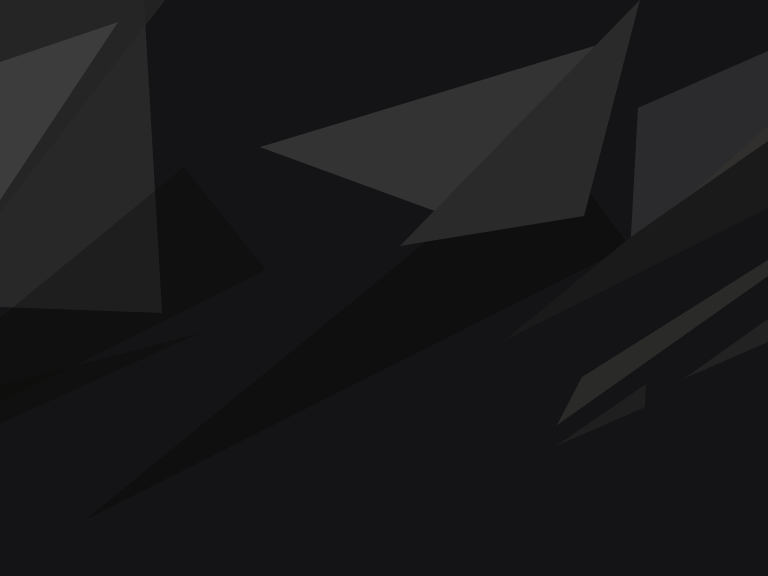
Reproduce this background procedurally as a Shadertoy shader.

```glsl
// Signed distance to the line a-b, positive on its left
float edge(vec2 p, vec2 a, vec2 b) {
    vec2 along = normalize(b - a);
    return dot(p - a, vec2(-along.y, along.x));
}

// Convex shapes with corners listed clockwise
float triangle(vec2 p, vec2 a, vec2 b, vec2 c) {
    return max(edge(p, a, b), max(edge(p, b, c), edge(p, c, a)));
}

float quad(vec2 p, vec2 a, vec2 b, vec2 c, vec2 d) {
    return max(max(edge(p, a, b), edge(p, b, c)), max(edge(p, c, d), edge(p, d, a)));
}

// Blend a tint inside a shape with a one-pixel soft edge
void paint(inout vec3 color, float dist, vec3 tint, float opacity) {
    float pixel = 3.0 / iResolution.y;
    color = mix(color, tint, opacity * clamp(0.5 - dist / pixel, 0.0, 1.0));
}

void mainImage(out vec4 fragColor, in vec2 fragCoord) {
    // The canvas spans 4 by 3 units
    vec2 p = fragCoord / iResolution.xy * vec2(4.0, 3.0);
    vec3 color = vec3(0.080, 0.080, 0.086);

    // Left panels and their bright facet
    paint(color, quad(p, vec2(-0.1, 3.1), vec2(0.744, 3.1), vec2(0.844, 1.370), vec2(-0.1, 1.405)),
          vec3(0.157), 1.0);
    paint(color, triangle(p, vec2(-0.1, 3.1), vec2(0.937, 3.1), vec2(-0.1, 1.762)),
          vec3(0.145), 0.85);
    paint(color, triangle(p, vec2(-0.1, 2.643), vec2(0.615, 2.885), vec2(-0.1, 1.807)),
          vec3(0.235), 1.0);

    // Long translucent shadows
    paint(color, triangle(p, vec2(-1.385, 0.208), vec2(0.958, 2.130), vec2(1.385, 1.594)),
          vec3(0.0), 0.24);
    paint(color, triangle(p, vec2(0.443, 0.292), vec2(2.865, 2.271), vec2(3.281, 1.719)),
          vec3(0.0), 0.25);
    paint(color, triangle(p, vec2(-0.2, 0.943), vec2(1.042, 1.266), vec2(-0.2, 0.701)),
          vec3(0.048, 0.044, 0.036), 0.45);

    // Central folded blade
    paint(color, triangle(p, vec2(1.354, 2.234), vec2(3.120, 2.768), vec2(2.292, 1.891)),
          vec3(0.200), 1.0);
    paint(color, triangle(p, vec2(3.333, 3.0), vec2(3.042, 1.875), vec2(2.083, 1.719)),
          vec3(0.165), 1.0);

    // Right facet, its warm sliver and the faint plane beneath
    paint(color, quad(p, vec2(2.630, 1.229), vec2(3.286, 1.766), vec2(4.1, 2.336), vec2(4.1, 1.967)),
          vec3(0.100, 0.100, 0.104), 1.0);
    paint(color, quad(p, vec2(3.286, 1.766), vec2(3.323, 2.438), vec2(4.1, 2.778), vec2(4.1, 2.336)),
          vec3(0.170, 0.170, 0.178), 1.0);
    paint(color, triangle(p, vec2(3.594, 1.984), vec2(4.1, 2.433), vec2(4.1, 2.336)),
          vec3(0.190, 0.186, 0.176), 1.0);

    // Lower right shards
    paint(color, quad(p, vec2(2.901, 0.786), vec2(3.031, 1.036), vec2(4.1, 1.709), vec2(4.1, 1.633)),
          vec3(0.165, 0.165, 0.160), 1.0);
    paint(color, triangle(p, vec2(3.568, 1.031), vec2(4.1, 1.410), vec2(4.1, 1.262)),
          vec3(0.135), 1.0);
    paint(color, triangle(p, vec2(2.896, 0.677), vec2(3.365, 1.0), vec2(3.359, 0.880)),
          vec3(0.122, 0.122, 0.126), 1.0);

    fragColor = vec4(color, 1.0);
}
```
